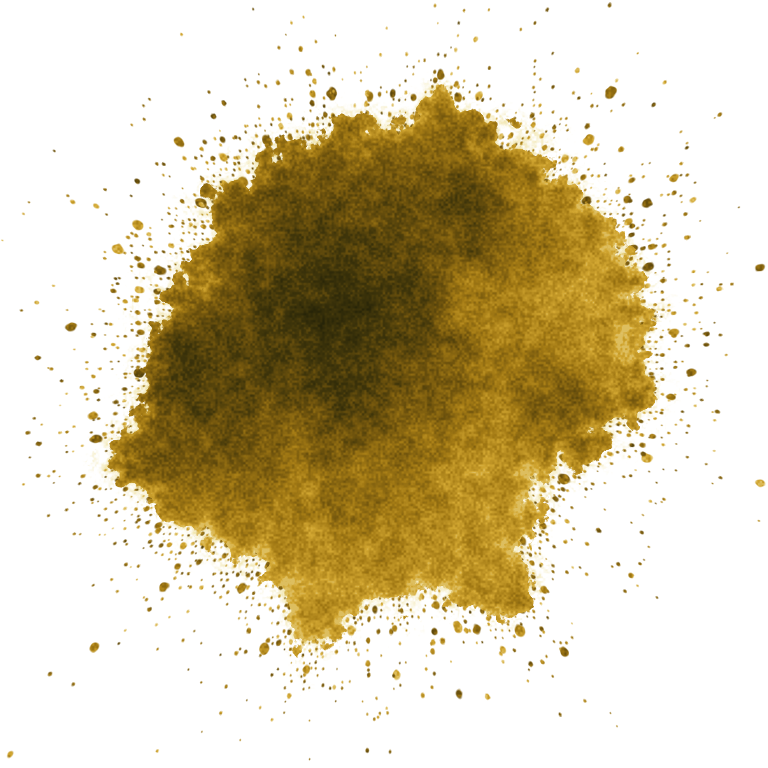
Write a three.js fragment shader that draws this background.

```glsl
// Golden ochre ink splatter with a dark mottled heart, ragged rim and spray on white.
#define CENTER vec2(0.495, 0.525)
#define BASE_RADIUS 0.311
#define RAGGEDNESS 0.085
#define EDGE_SOFTNESS 0.0025
#define FRINGE_WIDTH 0.034
#define SPRAY_REACH 0.046
#define SPRAY_DENSITY 0.62
#define MOTTLE 0.62
#define GRAIN_SCALE 330.0
#define GRAIN_AMOUNT 0.24

varying vec2 vUv;

const vec3 PAPER = vec3(1.0);
const vec3 PALE = vec3(0.94, 0.89, 0.65);
const vec3 GOLD = vec3(0.82, 0.65, 0.19);
const vec3 OCHRE = vec3(0.64, 0.48, 0.08);
const vec3 UMBER = vec3(0.44, 0.33, 0.05);
const vec3 OLIVE = vec3(0.25, 0.21, 0.04);
const vec3 SHADOW = vec3(0.15, 0.14, 0.03);

float hash(vec2 p) {
  vec3 q = fract(vec3(p.xyx) * 0.1031);
  q += dot(q, q.yzx + 33.33);
  return fract((q.x + q.y) * q.z);
}

float noise(vec2 p) {
  vec2 i = floor(p), f = fract(p);
  f = f * f * (3.0 - 2.0 * f);
  vec2 e = vec2(1.0, 0.0);
  return mix(mix(hash(i), hash(i + e.xy), f.x),
             mix(hash(i + e.yx), hash(i + e.xx), f.x), f.y);
}

float fbm(vec2 p) {
  float sum = 0.0, amp = 0.5;
  for (int i = 0; i < 5; i++) {
    sum += amp * noise(p);
    p = mat2(1.6, 1.2, -1.2, 1.6) * p + 17.3;
    amp *= 0.5;
  }
  return sum / 0.96875;
}

// Bump in the outline around one direction, in degrees.
float lobe(float angle, float dir, float width) {
  float d = (mod(angle - dir + 180.0, 360.0) - 180.0) / width;
  return exp(-d * d);
}

// Signed distance, roughly, to the smooth outline.
float outline(vec2 p) {
  vec2 v = p - CENTER;
  float a = degrees(atan(v.y, v.x));
  float r = BASE_RADIUS
    + 0.046 * lobe(a, 25.0, 28.0) + 0.020 * lobe(a, 54.0, 6.0)
    + 0.058 * lobe(a, 77.0, 5.0) - 0.012 * lobe(a, 145.0, 20.0)
    + 0.045 * lobe(a, 198.0, 9.0) + 0.035 * lobe(a, 218.0, 14.0)
    + 0.077 * lobe(a, 255.0, 8.0) + 0.052 * lobe(a, 298.0, 7.0)
    - 0.044 * lobe(a, 325.0, 13.0) + 0.027 * lobe(a, 352.0, 8.0);
  return length(v) - r;
}

float glow(vec2 p, vec2 c, vec2 size) {
  vec2 d = (p - c) / size;
  return exp(-dot(d, d));
}

vec3 pigment(float tone) {
  float t = clamp(tone, 0.0, 1.1) * 4.0;
  vec3 c = mix(SHADOW, OLIVE, clamp(t, 0.0, 1.0));
  c = mix(c, UMBER, clamp(t - 1.0, 0.0, 1.0));
  c = mix(c, OCHRE, clamp(t - 2.0, 0.0, 1.0));
  c = mix(c, GOLD, clamp(t - 3.0, 0.0, 1.0));
  return mix(c, PALE, clamp(t - 4.0, 0.0, 1.0));
}

// One grid of droplets stretched away from the center: x coverage, y tone.
vec2 spray(vec2 p, float cells, float seed) {
  vec2 id = floor(p * cells), key = id + seed;
  vec2 jitter = vec2(hash(key + 3.1), hash(key + 7.7)) - 0.5;
  vec2 pos = id + 0.5 + 0.36 * jitter;
  float dist = max(outline(pos / cells), 0.0);
  float present = step(hash(key), SPRAY_DENSITY * exp(-dist / SPRAY_REACH));
  vec2 axis = normalize(pos / cells - CENTER), d = p * cells - pos;
  d = vec2(dot(d, axis) / 1.35, dot(d, vec2(-axis.y, axis.x)));
  float radius = mix(0.08, 0.22, hash(key + 11.9));
  radius *= 0.8 + 0.4 * noise(p * cells * 5.0);
  float soft = EDGE_SOFTNESS * cells * 0.5;
  float cover = 1.0 - smoothstep(radius - soft, radius + soft, length(d));
  return vec2(cover * present, mix(0.5, 1.08, hash(key + 19.3)));
}

void main() {
  vec2 p = vUv;
  float grain = noise(p * GRAIN_SCALE) - 0.5;
  float cloud = fbm(p * 13.0) - 0.5;
  float speck = fbm(p * 52.0 + 9.0) - 0.5;

  // Pigment depth: dark heart, side stains and mottling
  float tone = 0.88 - 0.66 * glow(p, vec2(0.425, 0.575), vec2(0.18, 0.19))
    - 0.36 * glow(p, vec2(0.23, 0.49), vec2(0.09, 0.12))
    - 0.34 * glow(p, vec2(0.74, 0.465), vec2(0.08, 0.06))
    - 0.26 * glow(p, vec2(0.62, 0.73), vec2(0.09, 0.10))
    - 0.18 * glow(p, vec2(0.42, 0.77), vec2(0.14, 0.07));
  tone += MOTTLE * (0.55 * cloud + 0.6 * speck) + GRAIN_AMOUNT * grain;

  // Pale granular fringe around the rim
  float d = outline(p);
  float rim = d + RAGGEDNESS * cloud + 0.07 * speck;
  float wash = 1.0 - smoothstep(0.0, FRINGE_WIDTH, rim + 0.06 * speck);
  vec3 color = mix(PAPER, PALE, wash * smoothstep(-0.12, 0.2, speck + 0.3 * grain));

  // Scattered droplets, coarse to fine
  for (int i = 0; i < 3; i++) {
    float k = float(i);
    vec2 drop = spray(p, 36.0 + 26.0 * k + 8.0 * k * k, 41.0 * k);
    color = mix(color, pigment(drop.y + 0.3 * grain), drop.x);
  }

  // Main stain, lightening in a thin band at its edge
  float body = 1.0 - smoothstep(-EDGE_SOFTNESS, EDGE_SOFTNESS, rim);
  tone += 0.16 * smoothstep(-0.035, 0.0, rim);
  gl_FragColor = vec4(mix(color, pigment(tone), body), 1.0);
}
```
